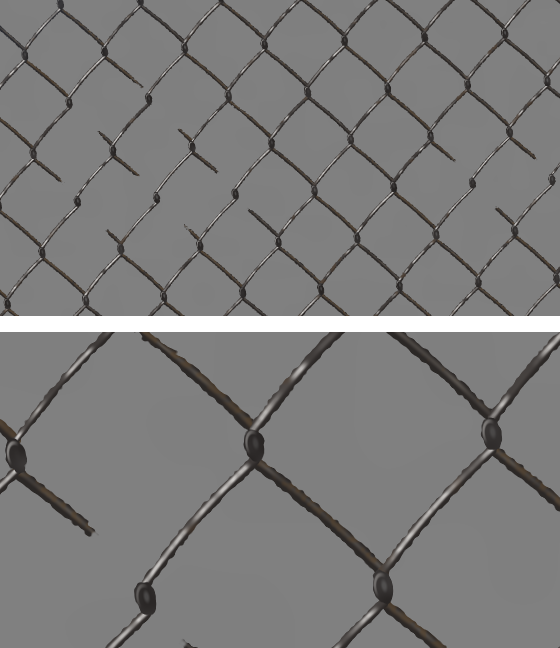
Top, the full canvas; bottom, a detail of the centre.
Reproduce this pattern procedurally as a WebGL 1 fragment shader.

```glsl
precision highp float;
// A weathered chain-link fence on flat grey: a skewed lattice of bowed wires,
// joined by dark hooked knots. Steep wires gleam, cross wires rust, and two
// worn areas break the cross wires into ragged gaps.
uniform vec2 u_resolution;

float hash(vec2 p) {
  vec3 q = fract(p.xyx * 0.1031);
  q += dot(q, q.yzx + 33.33);
  return fract((q.x + q.y) * q.z);
}

float noise(vec2 p) {
  vec2 i = floor(p), f = fract(p);
  f = f * f * (3.0 - 2.0 * f);
  return mix(mix(hash(i), hash(i + vec2(1.0, 0.0)), f.x),
             mix(hash(i + vec2(0.0, 1.0)), hash(i + 1.0), f.x), f.y);
}

// Returns (distance, signed offset with up positive, position along 0..1).
vec3 bowedWire(vec2 p, vec2 start, vec2 end, float bow) {
  vec2 span = end - start;
  float len = length(span);
  vec2 dir = span / len;
  vec2 up = vec2(-dir.y, dir.x) * sign(dir.x);
  float t = dot(p - start, dir) / len;
  float along = clamp(t, 0.0, 1.0);
  float side = dot(p - start, up) - bow * sin(3.14159 * along);
  return vec3(length(vec2(side, (t - along) * len)), side, along);
}

// 1 in the middle of a worn area, falling to 0 outside.
float wornArea(vec2 p, vec2 center, vec2 radii) {
  return 1.0 - smoothstep(0.7, 1.6, length((p - center) / radii));
}

float coverage(float d) {
  return clamp(0.5 - d * u_resolution.y, 0.0, 1.0);
}

void main() {
  vec2 p = gl_FragCoord.xy / u_resolution.y;

  // Lattice coordinates: x steps down-right, y steps down-left.
  vec2 stepR = vec2(0.1366, -0.1505), stepL = vec2(-0.1146, -0.162);
  vec2 r = p - vec2(0.859, 0.5475);
  r.x -= 0.025 * r.x * r.y;
  float det = stepR.x * stepL.y - stepL.x * stepR.y;
  vec2 g = vec2(r.x * stepL.y - r.y * stepL.x,
                r.y * stepR.x - r.x * stepR.y) / det;
  vec2 nearest = floor(g + 0.5);
  vec2 drop = vec2(0.0, 0.0165);

  float grain = noise(p * 190.0);
  float blotch = noise(p * 55.0 + 7.0);
  float rough = (grain - 0.5) * 0.0028;
  vec3 dark = mix(vec3(0.17, 0.155, 0.15), vec3(0.17, 0.18, 0.21),
                  smoothstep(0.75, 1.3, p.y - 0.5 * p.x + 0.2));
  vec3 color = vec3(0.5 + 0.008 * (noise(p * 14.0) - 0.5));

  // Cross wires, falling to the right: dark, rusty and partly worn away.
  vec2 id = vec2(floor(g.x), nearest.y);
  vec2 node = id.x * stepR + id.y * stepL;
  vec3 w = bowedWire(r, node - drop, node + stepR + drop, 0.003);
  float worn = max(wornArea(p, vec2(0.475, 0.456), vec2(0.29, 0.243)),
                   wornArea(p, vec2(1.597, 0.472), vec2(0.21, 0.116)));
  float gap = 0.5 + 0.5 * cos(3.14159 * (id.x + w.z + id.y + 0.85));
  float erosion = worn * gap + 0.22 * (blotch - 0.5) + 0.12 * (grain - 0.5);
  float halfWidth = 0.0058 - 0.003 * smoothstep(0.2, 0.45, erosion);
  float f = w.y / halfWidth;
  vec3 metal = mix(dark, vec3(0.35, 0.33, 0.31),
                   (1.0 - smoothstep(0.0, 0.8, abs(f - 0.3))) * (0.35 + 0.6 * blotch));
  float rust = smoothstep(0.4, 0.85, grain * 0.6 + hash(id + 31.0) * 0.5);
  metal = mix(metal, vec3(0.34, 0.26, 0.17), rust * 0.6 * smoothstep(-0.8, 0.4, f));
  float remains = 1.0 - smoothstep(0.36, 0.46, erosion);
  color = mix(color, metal, coverage(w.x - halfWidth + rough) * remains);

  // Main wires, falling to the left: dark edges around a broken gleam.
  id = vec2(nearest.x, floor(g.y));
  node = id.x * stepR + id.y * stepL;
  w = bowedWire(r, node - drop, node + stepL + drop, 0.0045);
  halfWidth = 0.0055 + 0.0012 * (hash(id + 5.0) - 0.5) - 0.001 * worn;
  f = w.y / halfWidth;
  float streak = noise(vec2(w.z * 9.0, hash(id) * 60.0));
  float gleam = smoothstep(0.2, 0.85, streak + 0.35 * (hash(id + 11.0) - 0.4) + 0.15 * worn);
  float ridge = 1.0 - smoothstep(0.1, 0.75, abs(f - 0.2));
  metal = mix(dark, vec3(0.33, 0.31, 0.3), smoothstep(-0.9, 0.2, f) * (0.4 + 0.5 * blotch));
  metal = mix(metal, vec3(0.82, 0.81, 0.8), ridge * gleam * (0.65 + 0.35 * grain));
  metal = mix(metal, vec3(0.32, 0.24, 0.17),
              0.5 * smoothstep(0.6, 0.85, blotch) * (1.0 - gleam));
  color = mix(color, metal, coverage(w.x - halfWidth + rough));

  // Knots: narrow hooked loops, nearly closed, lit on the upper left.
  vec2 k = r - nearest.x * stepR - nearest.y * stepL;
  k.x += 0.15 * k.y + 0.002 * (hash(nearest + 3.0) - 0.5);
  float oval = length(k * vec2(1.65, 1.0));
  float loopD = (oval - 0.0178) * 0.7 + rough;
  metal = mix(dark * 0.85, vec3(0.31, 0.3, 0.3), 0.5 * blotch);
  float slit = 1.0 - smoothstep(0.001, 0.0045, length((k - vec2(0.0015, 0.002)) * vec2(1.0, 0.5)));
  metal = mix(metal, vec3(0.42), slit * 0.7 * hash(nearest + 19.0));
  float arc = 1.0 - smoothstep(0.0005, 0.0035, abs(oval - 0.0135));
  float lit = smoothstep(0.0, 0.012, k.y * 0.5 - k.x);
  metal = mix(metal, vec3(0.66, 0.65, 0.64), arc * lit * (0.3 + 0.5 * hash(nearest + 23.0)));
  color = mix(color, metal, coverage(loopD));

  gl_FragColor = vec4(color, 1.0);
}
```
